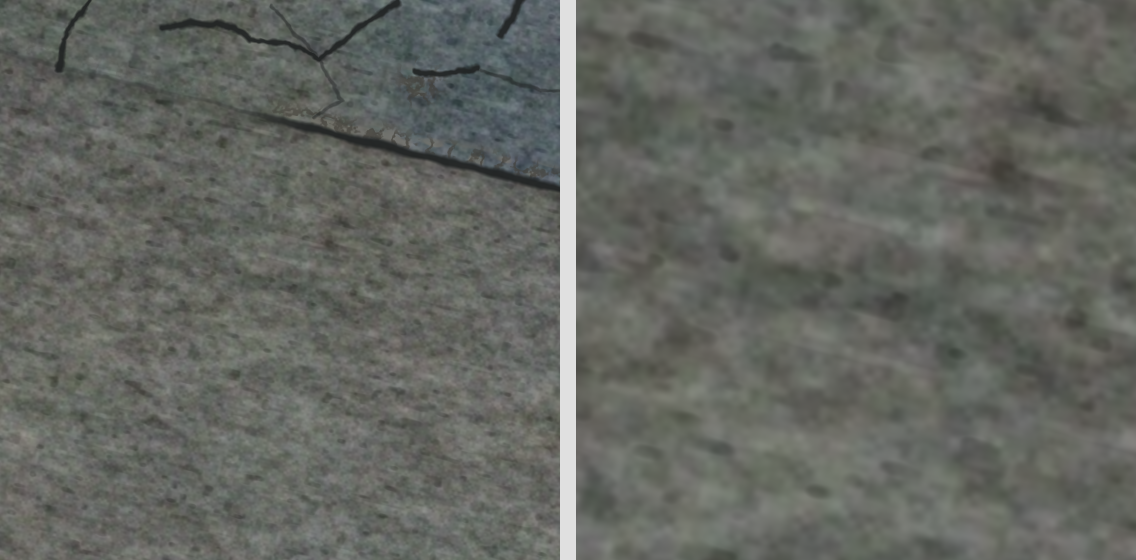
Left, the full canvas; right, a detail of the centre.
Give the GLSL for this texture, as a WebGL 2 fragment shader.

```glsl
#version 300 es
precision highp float;
// Weathered grey concrete: a streaked lower slab below a cracked, bluish upper slab.
uniform vec2 u_resolution;
out vec4 fragColor;

const vec3 CONCRETE = vec3(0.393, 0.402, 0.380);
const vec3 BLUE_SLAB = vec3(0.335, 0.378, 0.400);
const vec3 CRACK_DARK = vec3(0.125, 0.135, 0.135);
const vec3 CHIPPED = vec3(0.475, 0.465, 0.430);
const vec3 SOIL = vec3(0.250, 0.240, 0.215);

float hash(vec2 cell) {
  vec3 h = fract(vec3(cell.xyx) * 0.1031);
  h += dot(h, h.yzx + 33.33);
  return fract((h.x + h.y) * h.z);
}

// Smooth value noise in 0..1
float noise(vec2 p) {
  vec2 cell = floor(p);
  vec2 f = fract(p);
  f = f * f * (3.0 - 2.0 * f);
  float low = mix(hash(cell), hash(cell + vec2(1, 0)), f.x);
  float high = mix(hash(cell + vec2(0, 1)), hash(cell + vec2(1, 1)), f.x);
  return mix(low, high, f.y);
}

float signedNoise(vec2 p) {
  return noise(p) - 0.5;
}

float fbm(vec2 p) {
  float sum = 0.0;
  float amp = 0.5;
  for (int i = 0; i < 4; i++) {
    sum += amp * signedNoise(p);
    p = mat2(0.8, 0.6, -0.6, 0.8) * p * 2.03 + 17.3;
    amp *= 0.55;
  }
  return sum;
}

float segmentDistance(vec2 p, vec2 a, vec2 b) {
  vec2 ab = b - a;
  float t = clamp(dot(p - a, ab) / dot(ab, ab), 0.0, 1.0);
  return length(p - a - ab * t);
}

// Coverage of a soft crack running a-b-c
float crack(vec2 p, vec2 a, vec2 b, vec2 c, float width) {
  float d = min(segmentDistance(p, a, b), segmentDistance(p, b, c));
  float w = width * (0.65 + 0.7 * noise(p * 32.0));
  return 1.0 - smoothstep(w * 0.35, w + 0.0025, d);
}

// Dark wandering outlines of crumbled pieces
float crumbleLines(vec2 p) {
  return 1.0 - smoothstep(0.02, 0.11, abs(fbm(p)));
}

// Brightness of the grain; x runs along the wear direction
float grain(vec2 p) {
  float g = 0.045 * signedNoise(p * 5.0);
  g += 0.075 * signedNoise(p * vec2(13.0, 42.0) + 4.0);
  g += 0.085 * signedNoise(p * vec2(42.0, 72.0) + 9.0);
  g += 0.085 * signedNoise(p * vec2(95.0, 130.0) + 21.0);
  g += 0.060 * signedNoise(p * vec2(190.0, 210.0) + 35.0);
  float pits = smoothstep(0.70, 0.95, noise(p * vec2(48.0, 80.0) + 51.0));
  float scuffs = smoothstep(0.74, 0.98, noise(p * vec2(17.0, 75.0) + 67.0));
  return g - 0.075 * pits + 0.05 * scuffs;
}

// Faint green-violet and warm-cool mottling
vec3 tint(vec2 p) {
  float violet = 0.020 * fbm(p * 7.0 + 3.0) + 0.022 * signedNoise(p * 70.0);
  float warm = 0.022 * fbm(p * 5.0 + 40.0) + 0.018 * signedNoise(p * 55.0 + 8.0);
  return vec3(violet + warm, -violet * 0.6, violet - warm);
}

void main() {
  vec2 p = gl_FragCoord.xy / u_resolution;
  vec2 along = mat2(0.972, 0.235, 0.235, -0.972) * vec2(p.x, -p.y);
  vec2 warped = p + 0.020 * vec2(fbm(p * 24.0), fbm(p * 24.0 + 31.0));

  // Height above the sloping joint
  float joint = p.y - (0.908 - 0.245 * p.x) + 0.014 * fbm(p * vec2(16.0, 5.0));
  float upper = smoothstep(-0.003, 0.006, joint);
  float open = smoothstep(0.40, 0.56, p.x);

  // Slab colours
  float blue = smoothstep(0.50, 0.88, p.x + 0.22 * fbm(p * 7.0));
  vec3 upperColor = mix(CONCRETE - vec3(0.012, 0.002, 0.0), BLUE_SLAB, blue);
  vec3 lowerColor = CONCRETE + 0.024 * (0.45 - p.y);
  vec3 color = mix(lowerColor, upperColor, upper) + grain(along) + tint(p);

  // Chipped rim and crumbled patch
  float rim = smoothstep(0.002, 0.012, joint) * (1.0 - smoothstep(0.022, 0.050, joint));
  rim *= mix(0.25, 1.0, open);
  float lumps = smoothstep(0.42, 0.68, noise(along * vec2(38.0, 75.0)));
  color = mix(color, CHIPPED, 0.65 * rim * lumps);
  float patchArea = 1.0 - smoothstep(0.020, 0.062, length(p - vec2(0.75, 0.852)));
  color = mix(color, CHIPPED, 0.35 * patchArea * lumps);
  color = mix(color, SOIL, 0.65 * max(rim, patchArea) * crumbleLines(p * 32.0));

  // Shadowed joint
  float gap = mix(0.003, 0.009, open) * (0.6 + 0.8 * noise(p * 20.0));
  float seam = 1.0 - smoothstep(gap * 0.3, gap + 0.003, abs(joint));
  color *= 1.0 - 0.16 * (1.0 - smoothstep(0.0, 0.022, abs(joint + 0.008)));
  color = mix(color, CRACK_DARK, seam * mix(0.22, 0.92, open));

  // Wide cracks
  float wide = crack(warped, vec2(0.165, 1.01), vec2(0.112, 0.93), vec2(0.104, 0.875), 0.0045);
  wide = max(wide, crack(warped, vec2(0.29, 0.953), vec2(0.384, 0.961), vec2(0.445, 0.930), 0.0065));
  wide = max(wide, crack(warped, vec2(0.445, 0.930), vec2(0.51, 0.922), vec2(0.573, 0.896), 0.0045));
  wide = max(wide, crack(warped, vec2(0.573, 0.896), vec2(0.635, 0.945), vec2(0.71, 0.995), 0.0065));
  wide = max(wide, crack(warped, vec2(0.935, 1.01), vec2(0.915, 0.965), vec2(0.895, 0.935), 0.0070));
  wide = max(wide, crack(warped, vec2(0.742, 0.874), vec2(0.785, 0.871), vec2(0.85, 0.880), 0.0055));

  // Hairline cracks
  float fine = crack(warped, vec2(0.488, 0.987), vec2(0.53, 0.935), vec2(0.573, 0.896), 0.0025);
  fine = max(fine, crack(warped, vec2(0.573, 0.896), vec2(0.61, 0.82), vec2(0.56, 0.79), 0.0025));
  fine = max(fine, crack(warped, vec2(0.85, 0.880), vec2(0.96, 0.837), vec2(1.01, 0.84), 0.0030));
  color = mix(color, CRACK_DARK, max(0.92 * wide, 0.5 * fine));

  fragColor = vec4(clamp(color, 0.0, 1.0), 1.0);
}
```
